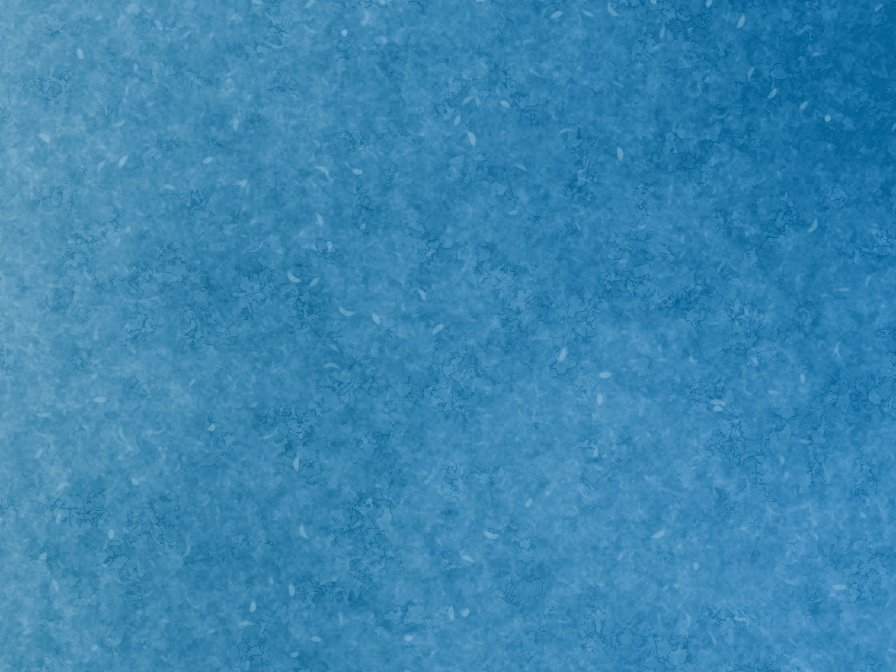
Write a WebGL 2 fragment shader that draws this texture.

```glsl
#version 300 es
precision highp float;
// Frosted blue surface: a broad light-to-dark wash covered with tiny ice plates,
// broken dark cracks, pale slivers and fine grain. Every layer adds to one tone
// value, which is finally mapped to a blue ramp.
uniform vec2 u_resolution;
out vec4 fragColor;

const vec3 DEEP = vec3(0.03, 0.39, 0.56);
const vec3 MIDDLE = vec3(0.225, 0.53, 0.695);
const vec3 PALE = vec3(0.44, 0.66, 0.79);
const vec3 FROST = vec3(0.68, 0.82, 0.89);

// Three random values per lattice cell
vec3 hash3(vec2 cell, float seed) {
  uvec3 v = uvec3(ivec3(vec3(cell, seed)) + 4096);
  v = v * 1664525u + 1013904223u;
  v.x += v.y * v.z; v.y += v.z * v.x; v.z += v.x * v.y;
  v ^= v >> 16u;
  v.x += v.y * v.z; v.y += v.z * v.x; v.z += v.x * v.y;
  return vec3(v >> 8u) / 16777216.0;
}

float noise(vec2 p, float seed) {
  vec2 i = floor(p), f = fract(p);
  f = f * f * (3.0 - 2.0 * f);
  float low = mix(hash3(i, seed).x, hash3(i + vec2(1, 0), seed).x, f.x);
  float high = mix(hash3(i + vec2(0, 1), seed).x, hash3(i + 1.0, seed).x, f.x);
  return mix(low, high, f.y);
}

// Layered noise, centred on zero
float fbm(vec2 p, float seed) {
  float sum = 0.0, weight = 0.5;
  for (int i = 0; i < 4; i++) {
    sum += weight * (noise(p, seed + float(i)) - 0.5);
    p = mat2(1.6, 1.2, -1.2, 1.6) * p;
    weight *= 0.55;
  }
  return sum;
}

vec2 warp(vec2 p, float seed) {
  return vec2(fbm(p, seed), fbm(p, seed + 20.0));
}

float blob(vec2 uv, vec2 centre, vec2 radius) {
  vec2 d = (uv - centre) / radius;
  return exp(-dot(d, d));
}

// Broad lighting in 0..1 canvas coordinates
float wash(vec2 uv) {
  float tone = 0.5 + 0.24 * exp(-uv.x * 4.5) * mix(0.75, 1.25, uv.y);
  tone -= 0.34 * blob(uv, vec2(0.97, 0.88), vec2(0.30, 0.36));
  tone -= 0.11 * blob(uv, vec2(0.27, 0.12), vec2(0.16, 0.25));
  tone -= 0.09 * blob(uv, vec2(0.36, 0.60), vec2(0.18, 0.22));
  tone += 0.09 * blob(uv, vec2(0.90, 0.10), vec2(0.35, 0.30));
  return tone + 0.05 * blob(uv, vec2(0.62, 0.48), vec2(0.22, 0.20));
}

// Irregular plates: x is a flat random level, y the distance to the border
vec2 plates(vec2 p, float seed) {
  vec2 cell = floor(p);
  float nearest = 9.0, second = 9.0, level = 0.0;
  for (int k = 0; k < 9; k++) {
    vec2 c = cell + vec2(k % 3 - 1, k / 3 - 1);
    vec3 h = hash3(c, seed);
    float d = length(c + h.xy - p);
    if (d < nearest) { second = nearest; nearest = d; level = h.z; }
    else second = min(second, d);
  }
  return vec2(level - 0.5, second - nearest);
}

// Scattered thin curved flakes; density is the share of occupied cells
float slivers(vec2 p, float seed, float density, float blur) {
  vec2 cell = floor(p);
  float cover = 0.0;
  for (int k = 0; k < 9; k++) {
    vec2 c = cell + vec2(k % 3 - 1, k / 3 - 1);
    vec3 place = hash3(c, seed), form = hash3(c, seed + 1.0);
    float angle = 6.2832 * form.x;
    vec2 d = p - c - place.xy;
    d = mat2(cos(angle), -sin(angle), sin(angle), cos(angle)) * d;
    d.y += (form.y - 0.5) * 1.8 * d.x * d.x;
    vec2 size = vec2(mix(0.2, 0.5, form.y), mix(0.06, 0.18, form.z));
    float edge = (length(d / size) - 1.0) * size.y;
    float flake = 1.0 - smoothstep(-blur, blur, edge);
    cover = max(cover, flake * step(place.z, density) * mix(0.4, 1.0, form.z));
  }
  return cover;
}

void main() {
  vec2 uv = gl_FragCoord.xy / u_resolution;
  vec2 p = gl_FragCoord.xy / u_resolution.y;
  float pixel = 1.0 / u_resolution.y;
  float patches = fbm(p * 9.0, 3.0);

  // Broad wash and cloudy mottling
  float tone = wash(uv) + 0.20 * patches + 0.30 * fbm(p * 42.0, 11.0);

  // Coarse and fine plates with soft borders
  vec2 coarse = plates(p * 48.0 + 2.2 * warp(p * 60.0, 31.0), 61.0);
  vec2 fine = plates(p * 95.0 + 1.8 * warp(p * 110.0, 71.0), 101.0);
  tone += 0.20 * coarse.x * smoothstep(0.0, 0.25, coarse.y);
  tone += 0.18 * fine.x * smoothstep(0.0, 0.30, fine.y);

  // Dark cracks, broken up by a mask
  float crackMask = smoothstep(-0.10, 0.22, fbm(p * 24.0, 111.0) - 0.4 * patches);
  float crack = 1.0 - smoothstep(0.04, 0.14 + 48.0 * pixel, coarse.y);
  tone -= 0.26 * crack * crackMask;

  // Pale slivers, denser where the patches are bright
  float density = clamp(0.22 + 0.5 * patches + 0.15 * uv.y, 0.05, 0.6);
  tone += 0.20 * slivers(p * 62.0, 121.0, density, 62.0 * pixel);
  float glint = slivers(p * 40.0, 131.0, 0.05 + 0.10 * density, 40.0 * pixel);

  // Fine grain
  tone += 0.16 * (noise(p * 210.0, 141.0) - 0.5) - 0.01;

  // Blue ramp: greyer at the left, purer at the right
  vec3 colour = mix(DEEP, MIDDLE, clamp(tone * 2.0, 0.0, 1.0));
  colour = mix(colour, PALE, clamp(tone * 2.0 - 1.0, 0.0, 1.3));
  colour += mix(vec3(0.015, 0.0, -0.015), vec3(-0.01, 0.0, 0.035), uv.x);
  colour = mix(colour, FROST, 0.42 * glint);
  fragColor = vec4(clamp(colour, 0.0, 1.0), 1.0);
}
```
